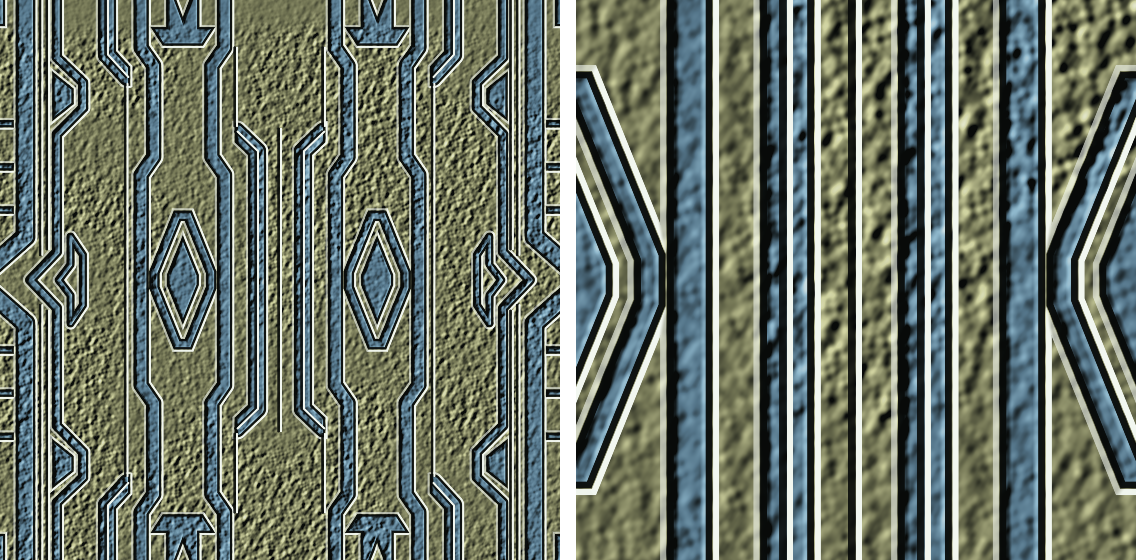
Left, the full canvas; right, a detail of the centre.
Write a Shadertoy shader that draws this pattern.

```glsl
// Embossed stone panel: mirrored blue channels, diamonds and arrowheads with bright chiselled rims.

// Layout units: the canvas spans -100..100 and is folded about both axes.
const float COLUMN_X = 34.7;                 // axis of each diamond column
const float GRAIN_FREQ = 0.75;
const float GRAIN_CONTRAST = 2.8;
const float WALL_CONTRAST = 0.95;
const vec2  LIGHT_DIR = vec2(-0.9, 0.44);
const vec3  STONE = vec3(0.45, 0.46, 0.33);
const vec3  STONE_LIT = vec3(0.81, 0.82, 0.62);
const vec3  BLUE = vec3(0.33, 0.46, 0.54);
const vec3  BLUE_LIT = vec3(0.56, 0.72, 0.80);
const vec3  SHADOW = vec3(0.03, 0.04, 0.035);
const vec3  RIM = vec3(0.95, 0.97, 0.94);

float hash(vec2 p) { return fract(sin(dot(p, vec2(127.1, 311.7))) * 43758.5453); }

float noise(vec2 p) {
    vec2 i = floor(p), f = fract(p);
    f = f * f * (3.0 - 2.0 * f);
    return mix(mix(hash(i), hash(i + vec2(1, 0)), f.x),
               mix(hash(i + vec2(0, 1)), hash(i + vec2(1, 1)), f.x), f.y);
}

float segment(vec2 p, vec2 a, vec2 b) {
    vec2 ab = b - a;
    return length(p - a - ab * clamp(dot(p - a, ab) / dot(ab, ab), 0.0, 1.0));
}

float bend(vec2 p, vec2 a, vec2 b, vec2 c) { return min(segment(p, a, b), segment(p, b, c)); }

float innerGroove(vec2 p) { return bend(p, vec2(8.2, 0), vec2(8.2, 46.0), vec2(15.5, 53.0)); }
float outerGroove(vec2 p) { return bend(p, vec2(61.8, 105), vec2(61.8, 80.5), vec2(54.5, 72.5)); }

// Diamond ring with a solid core, and the notched arrowhead above it
float columnMotif(vec2 p) {
    float facet = dot(p, vec2(0.927, 0.375)) - 11.97;
    float hexagon = max(facet, max(p.x - 11.7, p.y - 24.5));
    float diamond = min(abs(hexagon + 1.55) - 1.55, hexagon + 6.3);
    float head = max(abs(p.y - 87.0) - 3.0, (p.x - 7.0 - 0.65 * (p.y - 84.0)) * 0.84);
    float arrow = min(head, max(p.x - 5.6, 88.0 - p.y));
    float notch = (p.x - 0.38 * (p.y - 93.0)) * 0.93;
    return min(diamond, max(arrow, -notch));
}

// Signed distance to all blue channels, negative inside
float channels(vec2 r) {
    vec2 p = abs(r);
    vec2 c = vec2(abs(p.x - COLUMN_X), p.y);
    float d = columnMotif(c);

    // Jogged rails on both sides of the column
    float rail = bend(c, vec2(14.9, 0), vec2(14.9, 37.5), vec2(10.4, 44));
    rail = min(rail, bend(c, vec2(10.4, 44), vec2(10.4, 76.5), vec2(14.9, 83)));
    rail = min(rail, segment(c, vec2(14.9, 83), vec2(14.9, 105)));
    d = min(d, rail - 2.4);

    // Double grooves with cut ends
    d = min(d, max(innerGroove(p) - 2.9, p.x - 15.9));
    d = min(d, max(outerGroove(p) - 2.9, 53.8 - p.x));

    // Wide border rail and slim winding rail
    d = min(d, bend(p, vec2(90.9, 105), vec2(90.9, 15.5), vec2(105, 3.0)) - 3.2);
    float slim = bend(p, vec2(79.7, 105), vec2(79.7, 79.5), vec2(70.3, 70.5));
    slim = min(slim, bend(p, vec2(70.3, 70.5), vec2(70.3, 61.5), vec2(79.7, 52)));
    slim = min(slim, bend(p, vec2(79.7, 52), vec2(79.7, 10), vec2(89.2, 0)));
    d = min(d, slim - 1.5);

    // Trapezoid pocket and hollow chevron
    float pocket = (abs(p.y - 65.6) - 2.6 - 0.8 * (p.x - 74.0)) * 0.78;
    d = min(d, max(pocket, max(74.0 - p.x, p.x - 81.0)));
    float chevron = bend(p, vec2(70.4, 0), vec2(70.4, 9), vec2(74.8, 15.5));
    chevron = min(chevron, bend(p, vec2(74.8, 15.5), vec2(74.8, 5.5), vec2(79.0, 0)));
    d = min(d, chevron - 1.1);

    // Edge ticks
    for (int i = 0; i < 3; i++) {
        float y = 25.0 + 15.4 * float(i);
        d = min(d, max(95.4 - p.x, abs(p.y - y) - 1.0));
    }
    return min(d, max(98.5 - p.x, 91.0 - p.y));
}

// Distance to the fine engraved lines
float seams(vec2 r) {
    vec2 p = abs(r);
    float d = min(innerGroove(p), outerGroove(p));
    d = min(d, segment(p, vec2(0, 0), vec2(0, 54)));
    d = min(d, segment(p, vec2(15.7, 55), vec2(15.7, 83)));
    d = min(d, segment(p, vec2(54.8, 0), vec2(54.8, 70)));
    d = min(d, segment(p, vec2(85.2, 9), vec2(85.2, 105)));
    return min(d, segment(p, vec2(82.8, 11), vec2(82.8, 105)));
}

float grain(vec2 r) {
    vec2 q = vec2(dot(r, vec2(0.87, -0.5)), dot(r, vec2(0.5, 0.87)) * 0.65) * GRAIN_FREQ;
    return 0.62 * noise(q) + 0.38 * noise(q * 2.1 + 17.0);
}

float line(float d, float halfWidth, float aa) {
    return 1.0 - smoothstep(halfWidth - aa, halfWidth + aa, abs(d));
}

void mainImage(out vec4 fragColor, in vec2 fragCoord) {
    vec2 r = 200.0 * fragCoord / iResolution.xy - 100.0;
    float aa = 100.0 / iResolution.y;
    vec2 nudge = LIGHT_DIR * 0.5;

    // Relief lighting, with smoother worn patches and a worn top edge
    float d = channels(r);
    float facing = channels(r - nudge) - channels(r + nudge);
    float worn = mix(0.5, 1.0, smoothstep(0.25, 0.6, noise(r * 0.04 + 5.0)));
    worn *= 1.0 - 0.6 * smoothstep(84.0, 96.0, r.y + 10.0 * noise(r * 0.08) - 5.0);
    float shade = GRAIN_CONTRAST * worn * (grain(r - nudge) - grain(r + nudge));
    shade += WALL_CONTRAST * facing * line(d + 0.35, 0.6, 0.3);

    // Stone and channel colours
    float inside = 1.0 - smoothstep(-aa, aa, d);
    vec3 base = mix(STONE, BLUE, inside);
    vec3 lit = mix(STONE_LIT, BLUE_LIT, inside);
    vec3 col = mix(base, SHADOW, clamp(-shade, 0.0, 1.0));
    col = mix(col, lit, clamp(shade, 0.0, 1.0));
    col = mix(col, RIM, 0.6 * clamp(shade - 1.0, 0.0, 1.0));

    // Dark channel outline, bright rim, then paired seam lines
    col = mix(col, SHADOW, 0.95 * line(d + 0.1, 0.4, aa));
    col = mix(col, RIM, mix(0.6, 1.0, smoothstep(-0.5, 0.6, facing)) * line(d - 0.75, 0.36, aa));
    col = mix(col, SHADOW, 0.9 * line(seams(r + vec2(0.5, 0)), 0.45, aa));
    col = mix(col, RIM, line(seams(r - vec2(0.35, 0)), 0.36, aa));
    fragColor = vec4(col, 1.0);
}
```
